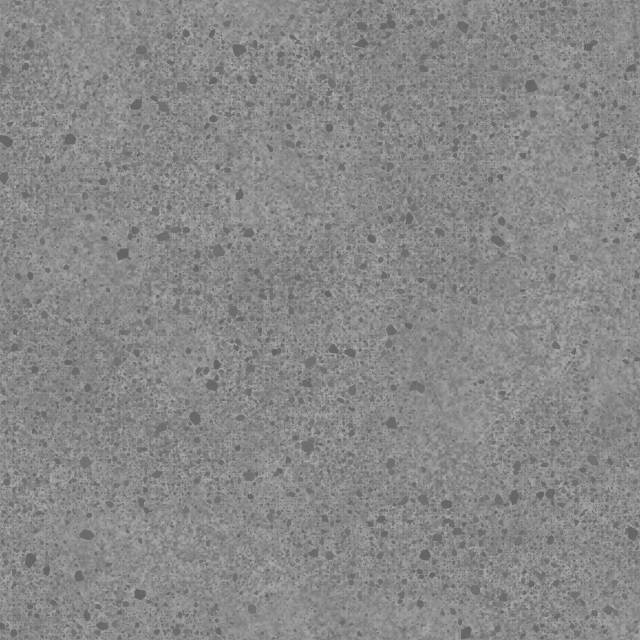
A WebGL 1 fragment shader for this texture:

```glsl
precision highp float;
// Grey stone: dark angular grains of many sizes in a pale, gritty matrix.

uniform vec2 u_resolution;

#define MATRIX_TONE 0.553
#define GRAIN_TONE 0.395
#define COARSE_CELLS 34.0
#define LAYER_RATIO 1.85
#define SHARD_CELLS 27.0
#define SHARD_LIGHT 0.022
#define RIM_LIGHT 0.035
#define RIM_WIDTH 0.0013
#define CLUSTER_SCALE 7.0
#define GRIT_SCALE 290.0

const float TAU = 6.2831853;

float hash(vec2 p) {
  vec3 q = fract(p.xyx * 0.1031);
  q += dot(q, q.yzx + 33.33);
  return fract((q.x + q.y) * q.z);
}

float noise(vec2 p) {
  vec2 i = floor(p), f = fract(p);
  f = f * f * (3.0 - 2.0 * f);
  return mix(mix(hash(i), hash(i + vec2(1.0, 0.0)), f.x),
             mix(hash(i + vec2(0.0, 1.0)), hash(i + vec2(1.0)), f.x), f.y);
}

float fbm(vec2 p) {
  float sum = 0.0, amplitude = 0.5;
  for (int i = 0; i < 4; i++) {
    sum += amplitude * noise(p);
    p = p * 2.03 + 17.3;
    amplitude *= 0.5;
  }
  return sum / 0.9375;
}

// Irregular, slightly flattened polygon with its corners cut by a circle.
float grainShape(vec2 p, float radius, vec2 key) {
  float spin = TAU * hash(key + 3.7);
  float c = cos(spin), s = sin(spin);
  p = mat2(c, s, -s, c) * p;
  p.y *= 1.0 + 0.7 * hash(key + 8.1);
  float d = length(p) - radius;
  for (int k = 0; k < 6; k++) {
    float side = float(k);
    float angle = TAU / 6.0 * (side + 0.7 * hash(key + 11.3 * side + 1.9));
    float reach = radius * mix(0.6, 1.0, hash(key + 7.9 * side + 5.3));
    d = max(d, dot(p, vec2(cos(angle), sin(angle))) - reach);
  }
  return d;
}

// Nearest scattered grain: x = distance in canvas units, y = random tone.
vec2 grainLayer(vec2 uv, float cells, float density, float seed) {
  vec2 p = uv * cells, home = floor(p);
  vec2 nearest = vec2(1.0, 0.0);
  for (int y = -1; y <= 1; y++) {
    for (int x = -1; x <= 1; x++) {
      vec2 id = home + vec2(float(x), float(y));
      vec2 key = id + seed;
      float cluster = smoothstep(0.2, 0.75, noise(id / cells * CLUSTER_SCALE + 40.0));
      if (hash(key) > density * mix(0.35, 1.6, cluster)) continue;
      vec2 jitter = vec2(hash(key + 21.7), hash(key + 57.1)) - 0.5;
      float size = hash(key + 33.9);
      float radius = mix(0.22, 0.46, size * size);
      float d = grainShape(p - id - 0.5 - 0.6 * jitter, radius, key) / cells;
      if (d < nearest.x) nearest = vec2(d, hash(key + 71.3));
    }
  }
  return nearest;
}

void main() {
  float pixel = 1.0 / min(u_resolution.x, u_resolution.y);
  vec2 uv = gl_FragCoord.xy * pixel;

  // Matrix: broad mottling, then grit that is stronger in some patches.
  float tone = MATRIX_TONE + 0.07 * (fbm(uv * 9.0) - 0.5);
  float roughness = smoothstep(0.3, 0.7, fbm(uv * 18.0 + 60.0));
  tone += 0.08 * (noise(uv * 125.0 + 9.0) - 0.5);
  tone += mix(0.09, 0.17, roughness) * (noise(uv * GRIT_SCALE) - 0.5);

  // Faint pale shards lying under the dark grains.
  vec2 shard = grainLayer(uv, SHARD_CELLS, 0.3, 300.0);
  tone += SHARD_LIGHT * shard.y * smoothstep(pixel, -pixel, shard.x);

  // Dark grains, from the finest layer up to the coarsest.
  for (int i = 3; i >= 0; i--) {
    float layer = float(i);
    float cells = COARSE_CELLS * pow(LAYER_RATIO, layer);
    float density = min(0.13 + 0.15 * layer, 0.46);
    vec2 grain = grainLayer(uv, cells, density, 90.0 + 47.0 * layer);
    float rim = exp(-max(grain.x, 0.0) / RIM_WIDTH);
    tone += RIM_LIGHT * rim / (1.0 + layer);
    float fill = GRAIN_TONE + 0.055 * grain.y + 0.012 * layer;
    fill += 0.025 * (noise(uv * GRIT_SCALE + 13.0) - 0.5);
    tone = mix(tone, fill, smoothstep(0.8 * pixel, -0.8 * pixel, grain.x));
  }

  gl_FragColor = vec4(vec3(tone), 1.0);
}
```
